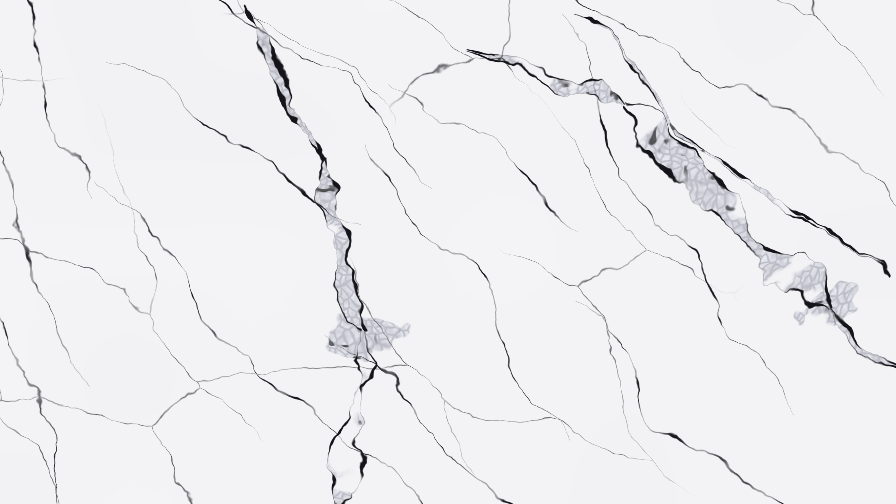
A WebGL 2 fragment shader for this texture:

```glsl
#version 300 es
precision highp float;
// White marble: jagged dark veins, mostly falling to the right, over a pale ground.
// Hashed strands and a stretched Voronoi net give the hairlines; a few open bands
// with ragged inked rims and crystalline grey filling give the main fractures.

uniform vec2 u_resolution;
out vec4 fragColor;

const int STRANDS = 12;
const int BANDS = 7;
// Fracture ends (start.xy, end.xy) in canvas heights, and their half widths
const vec4 BAND_ENDS[BANDS] = vec4[BANDS](
    vec4(0.51, 1.02, 0.65, 0.69), vec4(0.65, 0.69, 0.74, 0.35),
    vec4(0.74, 0.35, 0.68, -0.03), vec4(0.93, 0.91, 1.25, 0.77),
    vec4(1.25, 0.77, 1.66, 0.37), vec4(1.13, 0.97, 1.76, 0.43),
    vec4(1.66, 0.37, 1.82, 0.26));
const float BAND_WIDTH[BANDS] = float[BANDS](0.016, 0.034, 0.030, 0.018, 0.032, 0.007, 0.008);

float hash(vec2 p) {
    vec3 q = fract(p.xyx * 0.1031);
    q += dot(q, q.yzx + 33.33);
    return fract((q.x + q.y) * q.z);
}

vec2 hash2(vec2 p) {
    return vec2(hash(p), hash(p + 71.7));
}

float noise(vec2 p) {
    vec2 i = floor(p), f = fract(p);
    f = f * f * (3.0 - 2.0 * f);
    return mix(mix(hash(i), hash(i + vec2(1, 0)), f.x),
               mix(hash(i + vec2(0, 1)), hash(i + vec2(1, 1)), f.x), f.y);
}

// Jagged displacement, with as much slope in every octave
vec2 jag(vec2 p) {
    vec2 sum = vec2(0.0);
    float freq = 6.0;
    for (int i = 0; i < 6; i++) {
        sum += (vec2(noise(p * freq), noise(p * freq + 37.3)) - 0.5) * 0.3 / freq;
        freq *= 1.93;
    }
    return sum;
}

// Distance to the nearest Voronoi cell border
float cellBorder(vec2 p) {
    vec2 cell = floor(p), nearest = vec2(8.0);
    for (int k = 0; k < 9; k++) {
        vec2 g = cell + vec2(k % 3 - 1, k / 3 - 1);
        vec2 r = g + hash2(g) - p;
        if (dot(r, r) < dot(nearest, nearest)) nearest = r;
    }
    float border = 8.0;
    for (int k = 0; k < 25; k++) {
        vec2 g = cell + vec2(k % 5 - 2, k / 5 - 2);
        vec2 r = g + hash2(g) - p, gap = r - nearest;
        if (dot(gap, gap) > 1e-5)
            border = min(border, dot(0.5 * (r + nearest), normalize(gap)));
    }
    return border;
}

float stroke(float d, float halfWidth, float px) {
    return 1.0 - smoothstep(halfWidth - 0.7 * px, halfWidth + 0.7 * px, abs(d));
}

// Local frame of a wandering segment: x along, y across, z overshoot, w distance to an end
vec4 veinFrame(vec2 p, vec2 a, vec2 b, float seed) {
    float len = distance(a, b);
    vec2 dir = (b - a) / len, q = p - a;
    float s = dot(q, dir), d = dir.x * q.y - dir.y * q.x;
    float toEnd = min(s, len - s);
    float hold = clamp(6.0 * toEnd, 0.0, 1.0);
    d += hold * (0.09 * (noise(vec2(s * 3.0, seed)) - 0.5)
               + 0.03 * (noise(vec2(s * 11.0, seed + 5.0)) - 0.5));
    return vec4(s, d, max(-toEnd, 0.0), toEnd);
}

float strand(vec2 p, float id, float px) {
    vec2 h = hash2(vec2(id, 4.0));
    float angle = mod(id, 4.0) < 0.5 ? -1.3 : -0.8 + 0.6 * (h.x - 0.5);
    vec2 middle = fract(id * vec2(0.7549, 0.5698)) * vec2(1.78, 1.0);
    vec2 reach = (0.24 + 0.3 * h.y) * vec2(cos(angle), sin(angle));
    vec4 f = veinFrame(p, middle - reach, middle + reach, id * 7.0);
    float taper = smoothstep(0.0, 0.12, f.w);
    float swell = noise(p * 14.0 + id), bead = noise(p * 60.0 + id);
    float halfWidth = 0.0003 + taper * (0.0024 * swell * swell * swell + 0.0011 * bead * bead);
    float strength = mix(0.35, 1.0, taper * smoothstep(0.2, 0.75, noise(p * 32.0 + id)));
    return stroke(length(f.yz), halfWidth, px) * strength;
}

float rimWander(float s, float seed) {
    return noise(vec2(s * 22.0, seed)) + 0.6 * noise(vec2(s * 55.0, seed + 4.0)) - 0.8;
}

// Returns rim ink in x and filling in y
vec2 fracture(vec2 p, vec4 ends, float width, float seed, float px) {
    vec4 f = veinFrame(p, ends.xy, ends.zw, seed);
    float closing = mix(0.15, 1.0, smoothstep(0.0, 0.07, f.w));
    float gape = closing * width * (0.1 + 0.9 * noise(vec2(f.x * 9.0, seed + 1.0)));
    float ragged = 0.5 * width * closing;
    float left = f.y + gape + ragged * rimWander(f.x, seed + 2.0);
    float right = f.y - gape + ragged * rimWander(f.x, seed + 3.0);
    vec2 swell = vec2(noise(p * 24.0 + seed), noise(p * 24.0 - seed));
    vec2 rim = 0.0003 + 0.0065 * swell * swell * swell * (0.5 + noise(p * 70.0));
    vec2 strength = mix(vec2(0.3), vec2(1.0), smoothstep(0.25, 0.6, swell));
    float ink = max(stroke(length(vec2(left, f.z)), rim.x, px) * strength.x,
                    stroke(length(vec2(right, f.z)), rim.y, px) * strength.y);
    float inside = smoothstep(-px, px, left) * smoothstep(-px, px, -right) * step(f.z, 0.0);
    float patches = noise(vec2(f.x * 7.0, seed + 6.0)) + 0.5 * (noise(p * 30.0) - 0.5);
    return vec2(ink, inside * smoothstep(0.28, 0.4, patches));
}

float pocket(vec2 p, vec2 centre, float radius) {
    float d = length((p - centre) * vec2(0.75, 1.2));
    d += 0.05 * (noise(p * 22.0) - 0.5) + 0.02 * (noise(p * 60.0) - 0.5);
    return 1.0 - smoothstep(radius - 0.003, radius + 0.003, d);
}

void main() {
    float px = 1.0 / u_resolution.y;
    vec2 uv = gl_FragCoord.xy * px;
    vec2 p = uv + jag(uv);

    // Hairline net, stretched along the falling diagonal and partly faded
    vec2 grain = vec2(dot(p, vec2(0.73, -0.68)), dot(p, vec2(0.68, 0.73)));
    float bead = noise(p * 55.0);
    float net = stroke(cellBorder(grain * vec2(1.9, 4.0) + 3.0) / 3.2, 0.0003 + 0.001 * bead * bead, px);
    float ink = net * smoothstep(0.3, 0.55, noise(p * 3.2 + 11.0)) * mix(0.3, 0.9, noise(p * 26.0));

    // Long strands and open fractures
    for (int i = 0; i < STRANDS; i++) ink = max(ink, strand(p, float(i) + 1.0, px));
    float fill = max(pocket(p, vec2(0.74, 0.35), 0.042), pocket(p, vec2(1.65, 0.38), 0.035));
    for (int i = 0; i < BANDS; i++) {
        vec2 f = fracture(p, BAND_ENDS[i], BAND_WIDTH[i], float(i) * 13.0 + 2.0, px);
        ink = max(ink, f.x);
        fill = max(fill, f.y);
    }

    // Pale ground, crystalline filling with dark flecks, dark ink
    vec3 colour = vec3(0.952, 0.952, 0.962) + 0.008 * (noise(uv * 4.0) - 0.5);
    float facet = smoothstep(0.0, 0.25, cellBorder(p * 65.0)) * (0.35 + 0.65 * noise(uv * 120.0));
    vec3 crystal = mix(vec3(0.74, 0.74, 0.78), vec3(0.92, 0.92, 0.95), facet);
    float fleck = smoothstep(0.74, 0.9, noise(p * 75.0 + 9.0)) * smoothstep(0.4, 0.7, noise(p * 18.0));
    colour = mix(colour, crystal * (1.0 - 0.6 * fleck), fill);
    colour = mix(colour, vec3(0.08, 0.08, 0.10), ink);
    fragColor = vec4(colour, 1.0);
}
```
